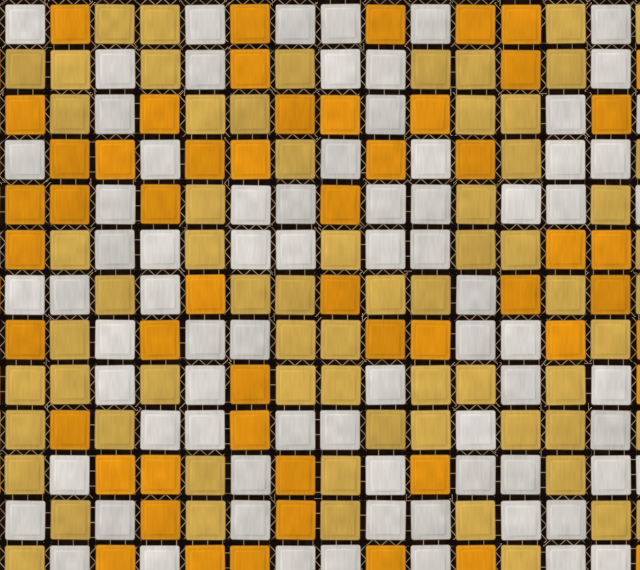
Reproduce this texture procedurally as a WebGL 1 fragment shader.

```glsl
precision highp float;
// Square glass mosaic tiles in amber, honey and white on a dark backing with a thread mesh.

#define TILES_ACROSS 14.2
#define GRID_OFFSET vec2(0.055, 0.04)
#define TILE_HALF 0.447
#define CORNER_RADIUS 0.065
#define JITTER 0.022
#define TILT 0.035
#define THREAD_HALF 0.014
#define THREAD_SWING 0.075
#define AMBER vec3(0.81, 0.525, 0.075)
#define HONEY vec3(0.745, 0.605, 0.285)
#define WHITE vec3(0.785, 0.77, 0.745)

uniform vec2 u_resolution;

float hash(vec2 p) {
  vec3 q = fract(vec3(p.xyx) * 0.1031);
  q += dot(q, q.yzx + 33.33);
  return fract((q.x + q.y) * q.z);
}

float noise(vec2 p) {
  vec2 i = floor(p), f = fract(p);
  f = f * f * (3.0 - 2.0 * f);
  return mix(mix(hash(i), hash(i + vec2(1.0, 0.0)), f.x),
             mix(hash(i + vec2(0.0, 1.0)), hash(i + vec2(1.0, 1.0)), f.x), f.y);
}

float boxDistance(vec2 p, float halfSize, float radius) {
  vec2 d = abs(p) - halfSize + radius;
  return length(max(d, 0.0)) + min(max(d.x, d.y), 0.0) - radius;
}

// Coverage of a shape from its signed distance
float cover(float d, float aa) {
  return 1.0 - smoothstep(-aa, aa, d);
}

// Mesh in one gap: "across" is the distance from its centre line
float mesh(float along, float across, float seed, float zigzagShare, float aa) {
  float phase = along * 3.0 + seed * 5.0;
  float wave = THREAD_SWING * (4.0 * abs(fract(phase) - 0.5) - 1.0);
  float zigzag = abs(across - wave) * 0.75;
  float tick = abs(fract(phase) - 0.5) / 3.0;
  float thread = fract(seed * 17.0) < zigzagShare ? zigzag : tick;
  return cover(thread - THREAD_HALF, aa) * step(abs(across), 0.09);
}

// Mostly alternating choice among the three glass colours
vec3 glassColour(vec2 id) {
  float shift = floor(3.0 * hash(vec2(id.y, 71.0)));
  float kind = mod(id.x + shift + floor(2.0 * hash(id + 40.0)), 3.0);
  return kind < 0.5 ? HONEY : (kind < 1.5 ? WHITE : AMBER);
}

vec3 glassTile(vec2 q, vec2 id, float d) {
  vec3 colour = glassColour(id);
  float seed = hash(id + 7.0);

  // Uneven brightness, broad clouding and fine streaks
  float light = 0.96 + 0.10 * seed;
  light += 0.07 * (noise(q * 4.0 + id * 9.0) - 0.5);
  light += 0.05 * (noise(q * vec2(24.0, 5.0) + id * 13.0) - 0.5);
  light += 0.05 * dot(q, vec2(-0.6, -0.8));

  // Inner bevel seen through the glass
  vec2 shift = 0.03 * vec2(hash(id + 3.0), hash(id + 5.0)) - 0.015;
  float inner = boxDistance(q - shift, 0.33, 0.04);
  float line = exp(-pow(inner / 0.022, 2.0));
  light += 0.04 * smoothstep(0.02, -0.03, inner);
  light += line * mix(-0.07, 0.08, smoothstep(-0.3, 0.3, -q.x - q.y));

  // Pale rim, then a darker outer edge, heaviest at the foot
  float rim = exp(-pow((d + 0.045) / 0.022, 2.0));
  float edge = smoothstep(-0.035, 0.0, d);
  float foot = smoothstep(0.35, 0.45, q.y);
  colour = mix(colour, vec3(0.86, 0.80, 0.66), 0.14 * rim);
  return colour * light * (1.0 - edge * (0.20 + 0.18 * foot));
}

void main() {
  vec2 p = vec2(gl_FragCoord.x, u_resolution.y - gl_FragCoord.y);
  p = p * TILES_ACROSS / u_resolution.x - GRID_OFFSET;
  float aa = 0.9 * TILES_ACROSS / u_resolution.x;
  vec2 id = floor(p);
  vec2 joint = floor(p + 0.5);
  vec2 g = p - joint;
  float depth = clamp(p.y / 12.6, 0.0, 1.0);

  // Dark backing
  vec3 colour = vec3(0.095, 0.055, 0.035) * (0.7 + 0.6 * noise(p * 9.0));

  // Threads in upright and level gaps, zigzags thinning out downwards
  float upright = mesh(p.y, g.x, hash(vec2(joint.x, id.y) + 19.0), 0.9 - 0.3 * depth, aa);
  float level = mesh(p.x, g.y, hash(vec2(id.x, joint.y) + 53.0), 0.65 - 0.5 * depth, aa);
  vec3 threadColour = vec3(0.58, 0.51, 0.40) * (0.8 + 0.4 * noise(p * 6.0));
  colour = mix(colour, threadColour, 0.9 * max(upright, level));

  // Dark knots at some crossings, more of them lower down
  float knot = step(hash(joint + 87.0), 0.15 + 0.75 * depth);
  colour = mix(colour, vec3(0.07, 0.045, 0.035), knot * cover(length(g) - 0.085, 2.0 * aa));

  // Hand-laid tile, slightly shifted and turned
  vec2 q = fract(p) - 0.5;
  q -= JITTER * (vec2(hash(id + 11.0), hash(id + 23.0)) - 0.5);
  float turn = TILT * (hash(id + 31.0) - 0.5);
  q += turn * vec2(-q.y, q.x);
  float d = boxDistance(q, TILE_HALF, CORNER_RADIUS);
  colour = mix(colour, glassTile(q, id, d), cover(d, aa));

  gl_FragColor = vec4(colour, 1.0);
}
```
